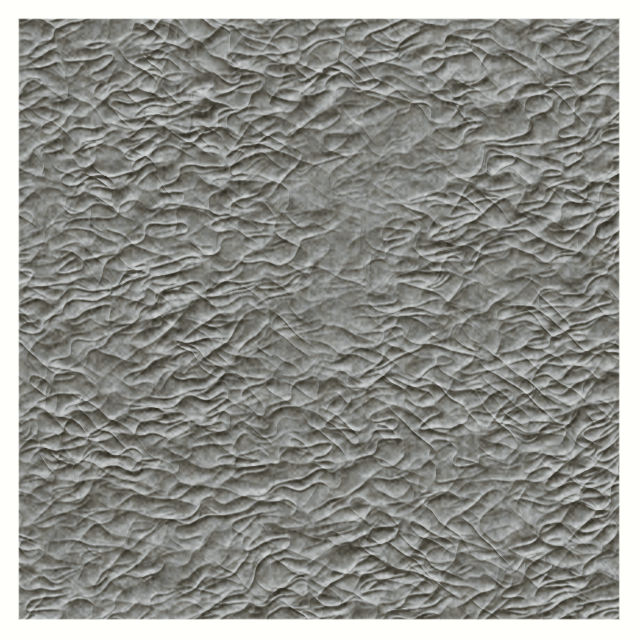
A Shadertoy shader for this texture:

```glsl
// Crumpled metallic grey paper: a square sheet of fine creases lit from above, on white.

float hash(vec2 p) {
    return fract(sin(dot(p, vec2(127.1, 311.7))) * 43758.5453);
}

float noise(vec2 p) {
    vec2 i = floor(p), f = fract(p);
    f = f * f * (3.0 - 2.0 * f);
    return mix(mix(hash(i), hash(i + vec2(1, 0)), f.x),
               mix(hash(i + vec2(0, 1)), hash(i + vec2(1, 1)), f.x), f.y);
}

vec2 rotate(vec2 p, float angle) {
    float c = cos(angle), s = sin(angle);
    return vec2(c * p.x - s * p.y, s * p.x + c * p.y);
}

// Sharp ridges, longer than wide, layered at several angles
float creaseHeight(vec2 p) {
    vec2 bend = vec2(noise(p * 34.0), noise(p * 34.0 + 57.0)) - 0.5;
    p += 0.014 * bend;
    float height = 0.0;
    for (int i = 0; i < 6; i++) {
        float k = float(i);
        vec2 q = rotate(p, 0.75 * sin(k * 2.4 + 0.3)) + k * 3.7;
        float ridge = 1.0 - abs(2.0 * noise(q * vec2(13.0, 31.0) * (1.0 + 0.22 * k)) - 1.0);
        float patchiness = smoothstep(0.2, 0.8, noise(q * 9.0 + 31.0));
        height += ridge * ridge * ridge * mix(0.2, 0.95, patchiness);
    }
    return height;
}

void mainImage(out vec4 fragColor, in vec2 fragCoord) {
    vec2 uv = fragCoord / iResolution.xy;

    // Relief: slope towards a light above and slightly left
    vec2 toLight = vec2(-0.0006, 0.0018);
    float slope = creaseHeight(uv - toLight) - creaseHeight(uv + toLight);
    float relief = 0.27 * tanh(slope * 1.9);

    // Fine metallic grain and broad unevenness
    float grain = noise(uv * 230.0) + 0.6 * noise(rotate(uv, 0.6) * 120.0) - 0.8;
    float broad = noise(uv * 5.0 + 12.0) - 0.5;
    float tone = 0.5 + relief + 0.13 * grain + 0.03 * broad;

    // Warm shadows, cool highlights
    vec3 warm = vec3(0.014, 0.004, -0.034);
    vec3 cool = vec3(-0.008, 0.005, -0.003);
    float coolness = smoothstep(0.3, 0.65, tone + 0.15 * (noise(uv * 90.0 + 8.0) - 0.5));
    vec3 paper = tone + mix(warm, cool, coolness);

    // White margin around the sheet
    vec2 fromCentre = abs(uv - vec2(0.4985, 0.5015)) - 0.469;
    float edge = max(fromCentre.x, fromCentre.y);
    vec3 colour = mix(paper, vec3(1.0, 1.0, 0.99), smoothstep(-0.0018, 0.0018, edge));

    fragColor = vec4(clamp(colour, 0.0, 1.0), 1.0);
}
```
